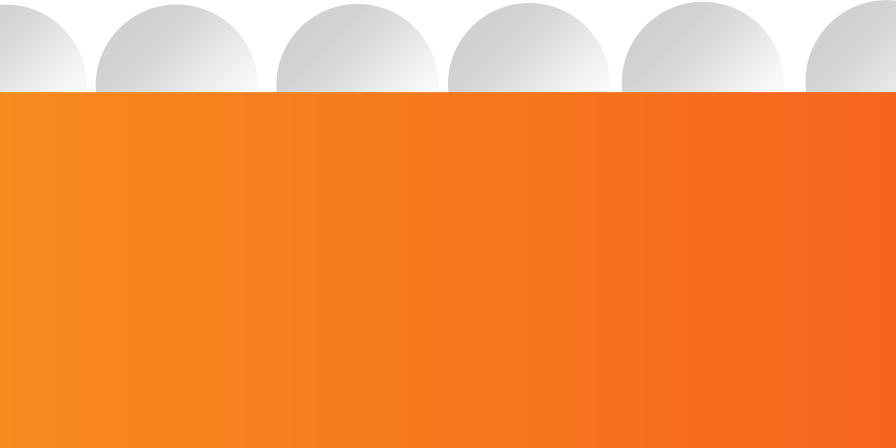
Reproduce this background procedurally as a WebGL 2 fragment shader.

```glsl
#version 300 es
precision highp float;

uniform vec2 u_resolution;
out vec4 fragColor;

// Lengths are in canvas heights, origin at the lower left
const int DISC_COUNT = 6;
const float DISC_X[DISC_COUNT] = float[DISC_COUNT](0.013, 0.3945, 0.798, 1.181, 1.569, 1.979);
const float DISC_RADIUS = 0.181;
const float DISC_BASE_Y = 0.8086;
const float DISC_RISE = 0.0004;
const float PANEL_TOP = 0.7943;

const vec3 BACKDROP = vec3(1.0);
const vec3 DISC_SHADE = vec3(0.815, 0.82, 0.828);
const vec3 DISC_LIGHT = vec3(0.995, 1.0, 1.0);
const vec3 PANEL_LEFT = vec3(0.967, 0.545, 0.118);
const vec3 PANEL_RIGHT = vec3(0.965, 0.395, 0.118);

// Coverage of a shape from its signed distance, one pixel soft
float coverage(float signedDistance, float pixel) {
    return clamp(0.5 - signedDistance / pixel, 0.0, 1.0);
}

// Diagonal ramp from the upper left to the lower right of a disc
vec3 discColor(vec2 offset) {
    float along = dot(offset, normalize(vec2(1.0, -1.0))) / DISC_RADIUS;
    return mix(DISC_SHADE, DISC_LIGHT, smoothstep(-0.9, 1.1, along));
}

void main() {
    float pixel = 1.0 / u_resolution.y;
    vec2 position = gl_FragCoord.xy * pixel;
    vec3 color = BACKDROP;

    // Row of discs, rising slightly to the right
    for (int i = 0; i < DISC_COUNT; i++) {
        vec2 center = vec2(DISC_X[i], DISC_BASE_Y + DISC_RISE * float(i * i));
        vec2 offset = position - center;
        float disc = coverage(length(offset) - DISC_RADIUS, pixel);
        color = mix(color, discColor(offset), disc);
    }

    // Panel in front, with a horizontal gradient
    float across = gl_FragCoord.x / u_resolution.x;
    vec3 panelColor = mix(PANEL_LEFT, PANEL_RIGHT, across);
    color = mix(color, panelColor, coverage(position.y - PANEL_TOP, pixel));

    fragColor = vec4(color, 1.0);
}
```
